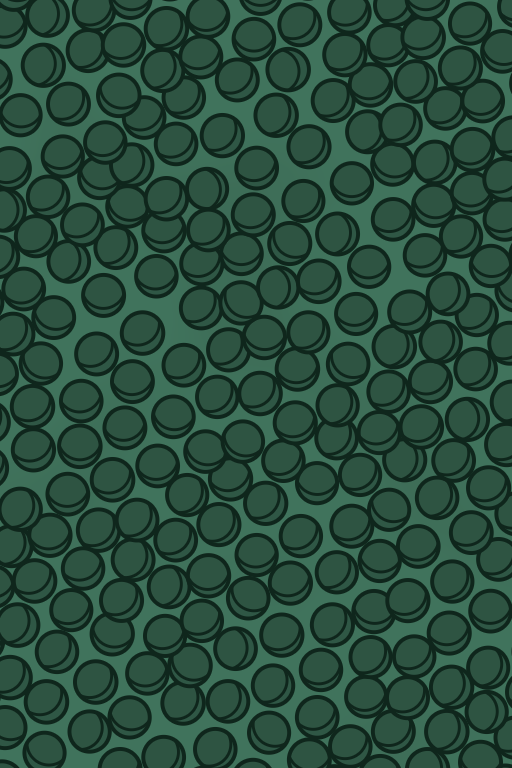
Give the GLSL for this pattern, as a Shadertoy shader.

```glsl
vec2 hash2(vec2 p) {
    vec3 q = fract(p.xyx * vec3(0.1031, 0.1030, 0.0973));
    q += dot(q, q.yzx + 33.33);
    return fract((q.xx + q.yz) * q.zy);
}

float cornerSlope(vec2 corner, vec2 offset) {
    float angle = 6.2832 * hash2(corner + 71.0).x;
    return dot(vec2(cos(angle), sin(angle)), offset);
}

float gradientNoise(vec2 p) {
    vec2 i = floor(p), f = fract(p);
    vec2 w = f * f * f * (f * (f * 6.0 - 15.0) + 10.0);
    vec2 e = vec2(1.0, 0.0);
    return mix(mix(cornerSlope(i, f), cornerSlope(i + e, f - e), w.x),
               mix(cornerSlope(i + e.yx, f - e.yx), cornerSlope(i + 1.0, f - 1.0), w.x), w.y);
}

// Coverage of a shape from its signed distance, smoothed over one pixel
float cover(float dist, float pixel) {
    return clamp(0.5 - dist / pixel, 0.0, 1.0);
}

// Disk with a dark rim and an off-centre arc that cuts off a crescent
vec4 bead(vec2 q, vec2 seed, float pixel) {
    vec3 ink = vec3(0.06, 0.15, 0.11);
    vec3 face = vec3(0.18, 0.33, 0.26);
    vec3 crescent = vec3(0.185, 0.342, 0.272);

    vec2 spread = hash2(seed + 17.0);
    float angle = -1.05 + 1.25 * (spread.x + spread.y - 1.0);
    vec2 toCrescent = vec2(cos(angle), sin(angle));
    float radius = 0.462 + 0.016 * hash2(seed + 43.0).x;
    float shift = mix(0.17, 0.24, hash2(seed + 89.0).y);

    float rim = length(q) - radius;
    float arc = length(q + toCrescent * shift) - 0.46;
    vec3 color = mix(crescent, face, cover(arc, pixel));
    color = mix(color, ink, cover(abs(arc) - 0.031, pixel));
    color = mix(ink, color, cover(rim + 0.083, pixel));
    return vec4(color, cover(rim, pixel));
}

void mainImage(out vec4 fragColor, in vec2 fragCoord) {
    // One unit is the mean spacing of the beads
    float scale = 16.1;
    vec2 p = fragCoord / iResolution.y * scale;
    float pixel = scale / iResolution.y;

    // Ground with faint broad shading
    float shade = smoothstep(0.0, 0.5, gradientNoise(p * 0.3 + 5.0));
    vec3 color = mix(vec3(0.25, 0.45, 0.36), vec3(0.24, 0.425, 0.34), shade);

    // Tilted triangular lattice
    float tilt = 0.3;
    mat2 turn = mat2(cos(tilt), sin(tilt), -sin(tilt), cos(tilt));
    mat2 lattice = turn * mat2(1.0, 0.0, 0.5, 0.866);
    vec2 home = floor(inverse(lattice) * p + 0.5);

    // Paint nearby beads in a fixed order so that overlaps agree
    for (int y = -2; y <= 2; y++) {
        for (int x = -2; x <= 2; x++) {
            vec2 cell = home + vec2(x, y);
            vec2 center = lattice * cell;
            vec2 drift = vec2(gradientNoise(center * 0.29 + 11.3),
                              gradientNoise(center * 0.29 + 47.7));
            center += 0.5 * drift + 0.2 * (hash2(cell + 131.0) - 0.5);
            vec4 layer = bead(p - center, cell + 200.0, pixel);
            color = mix(color, layer.rgb, layer.a);
        }
    }
    fragColor = vec4(color, 1.0);
}
```
